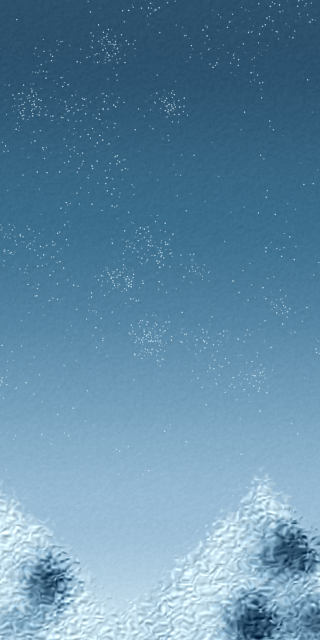
Give the GLSL for this background, as a WebGL 2 fragment shader.

```glsl
#version 300 es
precision highp float;

uniform vec2 u_resolution;
out vec4 fragColor;

// Palette
const vec3 DEEP = vec3(0.17, 0.32, 0.43);
const vec3 TEAL = vec3(0.23, 0.43, 0.55);
const vec3 STEEL = vec3(0.35, 0.54, 0.66);
const vec3 HAZE = vec3(0.48, 0.65, 0.76);
const vec3 PALE = vec3(0.60, 0.74, 0.84);
const vec3 ICE = vec3(0.79, 0.89, 0.94);
const vec3 SHADOW = vec3(0.14, 0.28, 0.39);
const vec3 GLINT = vec3(0.88, 0.95, 0.98);

// Frosted glass
const vec2 RIPPLE_SCALE = vec2(88.0, 104.0);
const float RIPPLE_WARP = 1.6;
const float REFRACTION = 0.065;
const float RELIEF = 0.36;
const float SKY_GRAIN = 0.035;

// Sparkles: xy centre, z radius, w density
const float SPARKLE_CELLS = 150.0;
const float STRAY_DENSITY = 0.13;
const int CLUSTERS = 9;
const vec4 CLUSTER[CLUSTERS] = vec4[](
    vec4(0.35, 1.85, 0.047, 0.45), vec4(0.083, 1.67, 0.038, 0.50),
    vec4(0.53, 1.67, 0.036, 0.42), vec4(0.46, 1.23, 0.070, 0.30),
    vec4(0.38, 1.13, 0.050, 0.32), vec4(0.475, 0.95, 0.048, 0.60),
    vec4(0.61, 1.15, 0.033, 0.28), vec4(0.87, 1.04, 0.042, 0.22),
    vec4(0.81, 0.82, 0.033, 0.32));

float hash(vec2 p) {
    vec3 q = fract(p.xyx * 0.1031);
    q += dot(q, q.yzx + 33.33);
    return fract((q.x + q.y) * q.z);
}

float noise(vec2 p) {
    vec2 i = floor(p), f = fract(p);
    f = f * f * (3.0 - 2.0 * f);
    float low = mix(hash(i), hash(i + vec2(1, 0)), f.x);
    float high = mix(hash(i + vec2(0, 1)), hash(i + vec2(1, 1)), f.x);
    return mix(low, high, f.y);
}

float fbm(vec2 p) {
    float sum = 0.0, weight = 0.5;
    for (int i = 0; i < 4; i++) {
        sum += weight * noise(p);
        p = p * 2.03 + 17.0;
        weight *= 0.5;
    }
    return sum;
}

float blob(vec2 p, vec2 centre, float radius) {
    vec2 d = (p - centre) / radius;
    return exp(-dot(d, d));
}

vec3 sky(float y) {
    vec3 c = mix(ICE, PALE, smoothstep(-0.05, 0.42, y));
    c = mix(c, HAZE, smoothstep(0.38, 0.76, y));
    c = mix(c, STEEL, smoothstep(0.62, 1.04, y));
    c = mix(c, TEAL, smoothstep(0.88, 1.36, y));
    return mix(c, DEEP, smoothstep(1.28, 1.88, y));
}

// Height of the two frosted banks and the low gap between them
float bankHeight(float x) {
    float left = 0.48 - 0.75 * x - 1.2 * x * x;
    float right = 0.49 - (x < 0.83 ? 0.95 * (0.83 - x) : 1.05 * (x - 0.83));
    return max(max(left, right), 0.045);
}

vec3 frost(vec2 p) {
    float shade = 0.72 * blob(p, vec2(0.16, 0.19), 0.080)
        + 0.85 * blob(p, vec2(0.91, 0.28), 0.095)
        + 1.00 * blob(p, vec2(0.80, 0.06), 0.090)
        + 0.75 * blob(p, vec2(0.99, 0.07), 0.080)
        + 0.28 * blob(p, vec2(0.04, 0.07), 0.090);
    float light = blob(p, vec2(0.67, 0.23), 0.11) + blob(p, vec2(0.06, 0.34), 0.10);
    shade += 0.75 * (fbm(p * 8.0 + 4.0) - 0.36) - 0.16 * light;
    vec3 c = mix(ICE, HAZE, smoothstep(0.0, 0.55, shade));
    return mix(c, SHADOW, smoothstep(0.35, 1.0, shade));
}

float sparkle(vec2 p) {
    float density = 0.007 + STRAY_DENSITY * smoothstep(0.46, 0.80, fbm(p * 6.5 + 9.0));
    for (int i = 0; i < CLUSTERS; i++)
        density += CLUSTER[i].w * blob(p, CLUSTER[i].xy, CLUSTER[i].z);
    density *= smoothstep(0.45, 0.85, p.y);

    // Jittered dots, with neighbours so that none is cut by its cell
    vec2 grid = p * SPARKLE_CELLS;
    float glow = 0.0;
    for (int k = 0; k < 9; k++) {
        vec2 cell = floor(grid) + vec2(k % 3 - 1, k / 3 - 1);
        vec2 centre = cell + vec2(hash(cell + 31.0), hash(cell + 73.0));
        float spot = 1.0 - smoothstep(0.05, 0.62, length(grid - centre));
        float power = mix(0.2, 1.0, hash(cell + 11.0));
        glow = max(glow, spot * power * step(hash(cell), density));
    }
    return glow;
}

void main() {
    vec2 p = gl_FragCoord.xy / u_resolution.x;
    p.y = 2.0 * gl_FragCoord.y / u_resolution.y;

    // Rippled glass: bent lookups and slope lighting
    vec2 warp = vec2(noise(p * 37.0), noise(p * 37.0 + 91.0));
    vec2 q = p * RIPPLE_SCALE + RIPPLE_WARP * warp;
    vec2 bend = vec2(noise(q), noise(q + 57.0)) - 0.5;
    float slope = noise(q) - noise(q + vec2(0.30, -0.50));
    vec2 bent = p + REFRACTION * bend;

    vec3 color = sky(p.y + 0.01 * bend.y);
    color += SKY_GRAIN * (0.6 * slope + 0.7 * (noise(p * 190.0) - 0.5));
    color = mix(color, GLINT, 0.75 * sparkle(p));

    float edge = bankHeight(bent.x) + 0.10 * (fbm(bent * 10.0) - 0.47) - bent.y;
    vec3 glass = frost(bent) + RELIEF * slope;
    color = mix(color, glass, smoothstep(-0.045, 0.055, edge));

    fragColor = vec4(clamp(color, 0.0, 1.0), 1.0);
}
```
